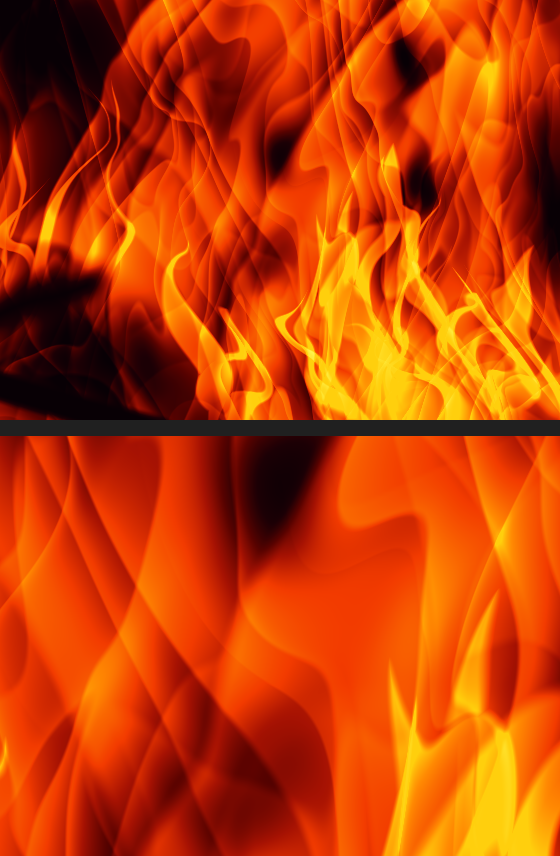
Top, the full canvas; bottom, a detail of the centre.
Write a Shadertoy shader that draws this texture.

```glsl
const int STOPS = 7;
const vec3 FIRE[STOPS] = vec3[STOPS](
    vec3(0.03, 0.00, 0.02), vec3(0.11, 0.00, 0.02), vec3(0.35, 0.01, 0.00),
    vec3(0.65, 0.07, 0.01), vec3(0.95, 0.23, 0.00), vec3(1.00, 0.54, 0.01),
    vec3(1.00, 0.81, 0.05));
const float HEAT_AT[STOPS] = float[STOPS](0.0, 0.12, 0.25, 0.38, 0.51, 0.75, 0.88);
const vec3 WHITE_HOT = vec3(1.0, 0.96, 0.30);

const float CONTRAST = 1.28;
const float MID_HEAT = 0.47;
const float AMBIENT = 0.30;
const float SHEET_GAIN = 0.48;
const float WISP_GAIN = 0.17;
const float PATCH_GAIN = 0.13;
const float HEART_GAIN = 0.19;
const float STRETCH = 0.45;
const float SWIRL = 0.23;
const float TONGUE_EDGE = 0.009;
const float RIM_WIDTH = 0.014;

float hash(float n) { return fract(sin(n * 127.1) * 4375.85); }

// Soft elliptical spot
float spot(vec2 p, vec2 centre, vec2 radius) {
    vec2 d = (p - centre) / radius;
    return exp(-dot(d, d));
}

float segment(vec2 p, vec2 a, vec2 b) {
    vec2 ab = b - a;
    return length(p - a - ab * clamp(dot(p - a, ab) / dot(ab, ab), 0.0, 1.0));
}

// Displacement by layered sines, each fed by the last
vec2 swirl(vec2 p, float seed) {
    vec2 q = p;
    float freq = 3.4, amp = SWIRL;
    for (int i = 0; i < 5; i++) {
        q += amp * sin(freq * q.yx + seed * vec2(1.0, 1.9) + float(i) * vec2(1.3, 2.1));
        freq *= 1.6;
        amp *= 0.58;
    }
    return q - p;
}

// Folded veils: a crisp front edge with a fading back
float veils(vec2 p, float bands, float softness, float falloff, float seed) {
    vec2 q = p * vec2(1.0, STRETCH);
    q += swirl(q, seed);
    float band = q.x * bands + 0.9 * sin(q.y * 5.0 + seed) + 0.25 * sin(q.x * 13.0 + q.y * 9.0);
    float f = fract(band);
    float strength = mix(0.45, 1.0, hash(floor(band) + seed));
    float along = 0.7 + 0.3 * sin(q.y * 12.0 + floor(band) * 2.4);
    return smoothstep(0.0, softness, f) * pow(1.0 - f, falloff) * strength * along;
}

// Row of swaying tongues, bright at the rim and melting away at the root
float tongues(vec2 p, vec2 span, int count, float base, float tall, float wide, float seed) {
    float heat = 0.0;
    for (int i = 0; i < count; i++) {
        float id = float(i) + seed;
        float root = mix(span.x, span.y, (float(i) + hash(id)) / float(count));
        float height = tall * mix(0.5, 1.3, hash(id + 0.31));
        float u = (p.y - base * hash(id + 0.57)) / height;
        float bulge = 0.75 + 0.3 * sin(u * 7.0 + id * 1.7);
        float width = wide * mix(0.5, 1.4, hash(id + 0.73)) * bulge * sqrt(max(1.0 - u, 0.0));
        float sway = 0.04 * sin(u * 6.0 + id * 2.3);
        float side = p.x - root - sway;
        float depth = width - abs(side);
        float body = smoothstep(0.0, TONGUE_EDGE, depth) * smoothstep(-0.25, 0.35, u);
        float rim = exp(-max(depth, 0.0) / RIM_WIDTH);
        float shade = 0.62 + 0.3 * rim + 0.25 * side / (width + 0.01);
        heat = max(heat, body * shade * mix(0.75, 1.1, hash(id + 0.9)));
    }
    return heat;
}

vec3 fireColour(float heat) {
    vec3 colour = FIRE[0];
    for (int i = 1; i < STOPS; i++)
        colour = mix(colour, FIRE[i], clamp((heat - HEAT_AT[i - 1]) / (HEAT_AT[i] - HEAT_AT[i - 1]), 0.0, 1.0));
    return mix(colour, WHITE_HOT, smoothstep(0.95, 1.35, heat));
}

void mainImage(out vec4 fragColor, in vec2 fragCoord) {
    vec2 p = fragCoord / iResolution.y;
    p.x += 0.5 * (4.0 / 3.0 - iResolution.x / iResolution.y);
    vec2 bent = p + 0.25 * swirl(p * vec2(1.3, 0.8), 2.6);
    vec2 curled = p + 0.24 * swirl(p * vec2(2.1, 1.7), 5.1);

    // Dark hollows and the hot heart
    float dark = spot(bent, vec2(0.06, 0.88), vec2(0.27, 0.26))
               + 0.90 * spot(bent, vec2(0.18, 0.12), vec2(0.30, 0.20))
               + 0.95 * spot(bent, vec2(1.32, 0.42), vec2(0.17, 0.24))
               + 0.80 * spot(curled, vec2(0.73, 0.72), vec2(0.06, 0.08))
               + 0.60 * spot(curled, vec2(0.68, 0.47), vec2(0.10, 0.09))
               + 0.90 * spot(bent, vec2(0.92, 0.89), vec2(0.03, 0.07))
               + spot(curled, vec2(1.03, 0.50), vec2(0.06, 0.07));
    dark = min(dark, 1.0);
    float heart = spot(p, vec2(0.98, 0.16), vec2(0.32, 0.30));

    // Broad patches of stronger and weaker fire
    float patches = sin(bent.x * 10.0 + 2.0 * sin(bent.y * 4.0)) * sin(bent.y * 7.0 + bent.x * 4.0 + 1.0);

    // Veils from broad and blurred to fine, then thin wisps
    vec2 drift = mix(p, curled, 0.35);
    float sheets = veils(drift, 4.0, 0.15, 1.1, 1.3)
                 + 0.60 * veils(drift * 1.4, 4.5, 0.10, 1.2, 4.7)
                 + 0.40 * veils(p * 1.9, 5.0, 0.08, 1.5, 8.2);
    float wisps = veils(curled * 1.2, 5.0, 0.07, 4.0, 6.4) + veils(bent * 1.6, 4.0, 0.06, 5.0, 2.9);
    float heat = (AMBIENT + PATCH_GAIN * patches) * (1.0 - dark)
               + SHEET_GAIN * sheets * (1.0 - 0.68 * dark)
               + WISP_GAIN * wisps
               + HEART_GAIN * heart * (0.4 + 1.7 * veils(curled * 2.4, 4.0, 0.12, 0.8, 3.6));
    heat = max(MID_HEAT + CONTRAST * (heat - MID_HEAT), 0.0);

    // Bright tongues in front
    heat += 0.46 * tongues(curled, vec2(0.38, 0.76), 4, 0.16, 0.38, 0.050, 3.0);
    heat += 0.42 * tongues(curled, vec2(0.72, 1.30), 9, 0.10, 0.42, 0.050, 31.0);
    heat += 0.18 * tongues(curled, vec2(0.76, 1.22), 7, 0.02, 0.30, 0.040, 83.0);
    heat += 0.40 * tongues(curled - vec2(0.0, 0.26), vec2(0.0, 0.30), 4, 0.10, 0.40, 0.028, 57.0);

    // Charred logs
    float upperLog = segment(bent, vec2(-0.10, 0.20), vec2(0.17, 0.33)) - 0.030;
    float lowerLog = segment(p, vec2(-0.10, 0.11), vec2(0.38, -0.03)) - 0.030;
    heat *= smoothstep(-0.04, 0.06, upperLog) * smoothstep(-0.01, 0.015, lowerLog);

    fragColor = vec4(fireColour(heat), 1.0);
}
```
